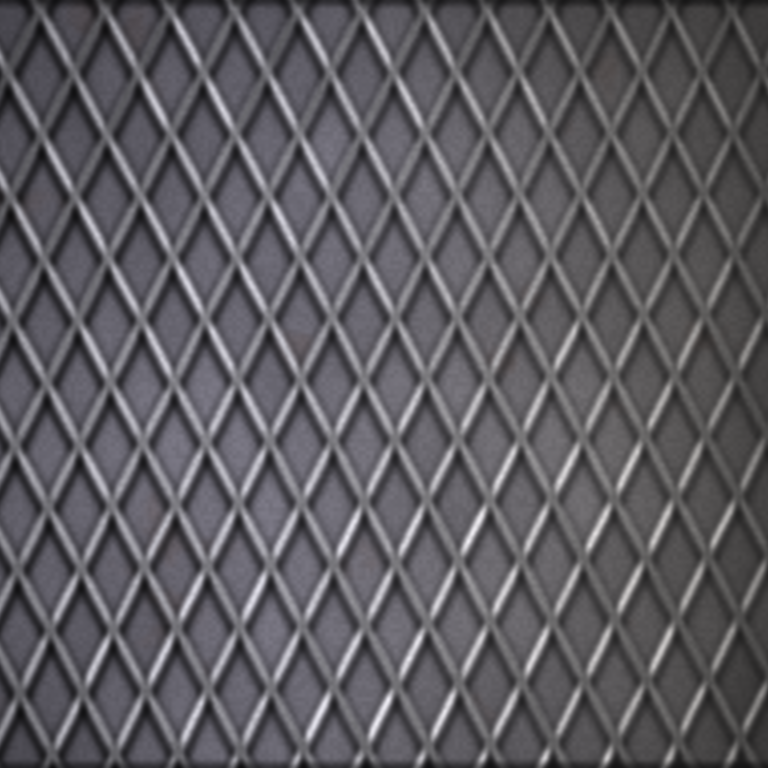
Give the GLSL for this texture, as a Shadertoy shader.

```glsl
// Worn steel tread plate: two families of slanted raised ribs cross into tall diamonds.
// Each rib is a soft ridge over a shadowed floor; the light drifts from the upper left
// on one family to the lower right on the other, with grain, stains and dark borders.

#define ACROSS 12.27        // diamonds per canvas width
#define DOWN 6.27           // diamonds per canvas height
#define ANCHOR vec2(0.553, 0.985)  // one known crossing of the ribs
#define RIB_WIDTH 0.0053    // half width of a rib
#define SHADOW_DEPTH 0.46   // darkness beside the ribs
#define WOBBLE 0.024        // unevenness of the ribs, in diamonds
#define GRAIN 0.05          // strength of the fine mottling
#define VIGNETTE 0.38       // dimming towards the corners
#define EXPOSURE 0.98       // overall brightness
#define COOL_STEEL vec3(0.425, 0.416, 0.460)
#define WARM_STEEL vec3(0.392, 0.382, 0.380)
#define RUST vec3(0.36, 0.28, 0.25)

float hash(vec2 p) {
    vec3 q = fract(vec3(p.xyx) * 0.1031);
    q += dot(q, q.yzx + 33.33);
    return fract((q.x + q.y) * q.z);
}

float noise(vec2 p) {
    vec2 i = floor(p), f = fract(p);
    f = f * f * (3.0 - 2.0 * f);
    return mix(mix(hash(i), hash(i + vec2(1, 0)), f.x),
               mix(hash(i + vec2(0, 1)), hash(i + vec2(1, 1)), f.x), f.y);
}

float fbm(vec2 p) {
    float sum = 0.0, amp = 0.5;
    for (int i = 0; i < 4; i++) {
        sum += amp * noise(p);
        p = p * 2.03 + 17.1;
        amp *= 0.5;
    }
    return sum;
}

float bell(float x, float width) {
    x /= width;
    return exp(-x * x);
}

// Rib coordinates: x is whole on falling ribs, y on rising ribs
vec2 ribCoords(vec2 p) {
    vec2 d = p - ANCHOR;
    float col = (d.x + 0.005 * d.y) * ACROSS;
    col += 0.004 * p.y * col * col;                       // slight perspective
    float row = (0.025 * (1.0 - p.y) * d.x - d.y) * DOWN; // slight tilt
    vec2 uneven = vec2(noise(p * 14.0 + 3.0), noise(p * 14.0 + 40.0)) - 0.5;
    return vec2(col - row, col + row) + WOBBLE * uneven;
}

// Darkening of the floor; negative distance is the side away from the light
float ribShadow(float dist) {
    return SHADOW_DEPTH * bell(dist + 0.0105, 0.0075)
         + 0.4 * SHADOW_DEPTH * bell(dist - 0.0100, 0.0055);
}

// Brightness of the rib top, dimmed by "dip" at the crossings, varied per segment
float ribLight(float along, float id, float peak, float dip) {
    float toNode = abs(fract(along + 0.5) - 0.5);
    float vary = 0.90 + 0.20 * hash(vec2(id, floor(along)) + 60.0);
    float gleam = smoothstep(0.03, 0.26, toNode);
    return mix(mix(peak, 0.40, dip), peak * vary, gleam);
}

void mainImage(out vec4 fragColor, in vec2 fragCoord) {
    vec2 p = fragCoord / iResolution.xy;
    vec2 ribs = ribCoords(p);
    vec2 id = floor(ribs + 0.5);
    vec2 dist = (ribs - id) / length(vec2(ACROSS, DOWN));
    dist.y = -dist.y;

    // Floor: cool to warm steel with broad blotches, uneven diamonds and faint stains
    float warm = smoothstep(0.3, 1.0, p.x + 0.15 * (fbm(p * 4.0) - 0.5));
    vec3 color = mix(COOL_STEEL, WARM_STEEL, warm);
    color *= 0.86 + 0.28 * fbm(p * 5.0);
    color *= 0.965 + 0.07 * hash(floor(ribs) + 80.0);
    float stain = smoothstep(0.64, 0.8, fbm(p * 11.0 + 9.0));
    color = mix(color, RUST, 0.25 * stain);

    // Shadows beside both rib families, much softer to the right
    float relief = mix(1.3, 0.62, p.x);
    color *= 1.0 - relief * ribShadow(dist.x);
    color *= 1.0 - relief * ribShadow(dist.y);

    // Ribs: falling ones gleam at upper left, rising ones at lower right
    float upperLeft = smoothstep(0.15, 0.95, 0.5 + 0.5 * (p.y - p.x));
    float lower = smoothstep(0.05, 0.95, 0.8 - 0.8 * p.y + 0.25 * p.x);
    float falling = ribLight(ribs.y, id.x, mix(0.48, 0.84, upperLeft), 0.65);
    float rising = ribLight(ribs.x, id.y, mix(0.43, 0.88, lower), 0.85);
    vec3 tint = mix(vec3(0.985, 0.98, 1.025), vec3(1.0, 0.985, 0.975), warm);
    color = mix(color, rising * tint, bell(dist.y - 0.001, RIB_WIDTH));
    color = mix(color, falling * tint, bell(dist.x - 0.001, RIB_WIDTH));

    // Fine mottling, dim corners and sides, blurred dark edges
    color *= 1.0 + GRAIN * (2.0 * noise(p * 190.0) - 1.0);
    vec2 fromLight = (p - vec2(0.46, 0.46)) * vec2(1.05, 0.8);
    color *= EXPOSURE * (1.06 - VIGNETTE * smoothstep(0.18, 0.75, length(fromLight)));
    color *= 1.0 - 0.10 * smoothstep(0.9, 1.0, p.x);
    float edge = min(p.y, 1.0 - p.y);
    color *= mix(0.5, 1.0, smoothstep(0.0, 0.014, edge));

    fragColor = vec4(clamp(color, 0.0, 1.0), 1.0);
}
```
